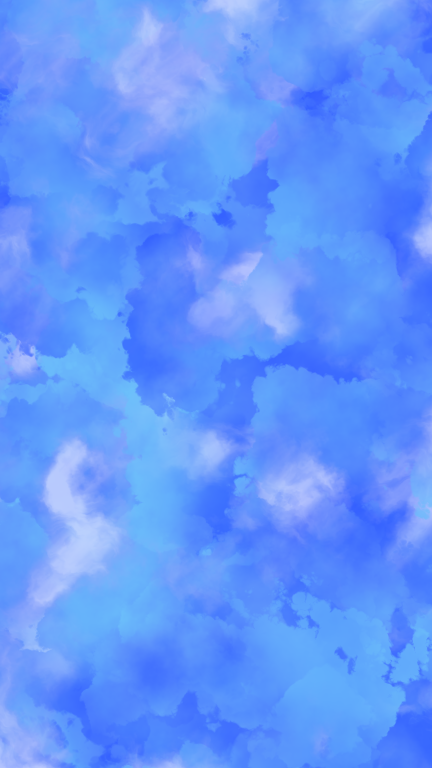
A Shadertoy shader for this texture:

```glsl
// Soft billowing clouds in layered blues, with lilac-white wisps between the banks.

const vec3 DEEP_BLUE = vec3(0.19, 0.36, 1.00);
const vec3 MID_BLUE  = vec3(0.36, 0.56, 0.985);
const vec3 SKY_BLUE  = vec3(0.42, 0.74, 0.98);
const vec3 LILAC     = vec3(0.58, 0.65, 0.98);
const vec3 PALE      = vec3(0.88, 0.90, 1.00);
const int LAYERS = 5;

float hash(vec2 p) {
    return fract(sin(dot(p, vec2(127.1, 311.7))) * 43758.5453);
}

float noise(vec2 p) {
    vec2 i = floor(p), f = fract(p);
    f = f * f * (3.0 - 2.0 * f);
    float low = mix(hash(i), hash(i + vec2(1.0, 0.0)), f.x);
    float high = mix(hash(i + vec2(0.0, 1.0)), hash(i + 1.0), f.x);
    return mix(low, high, f.y);
}

// Smooth fractal noise, centred near 0.5
float fbm(vec2 p) {
    float sum = 0.0, amp = 0.5;
    for (int i = 0; i < 6; i++) {
        sum += amp * noise(p);
        p = mat2(1.6, 1.2, -1.2, 1.6) * p + 7.3;
        amp *= 0.5;
    }
    return sum;
}

// Creased fractal noise: round lobes with sharp notches
float billow(vec2 p) {
    float sum = 0.0, amp = 0.5;
    for (int i = 0; i < 5; i++) {
        sum += amp * abs(2.0 * noise(p) - 1.0);
        p = mat2(1.6, 1.2, -1.2, 1.6) * p + 3.1;
        amp *= 0.55;
    }
    return sum;
}

vec3 blueRamp(float tone) {
    vec3 dark = mix(DEEP_BLUE, MID_BLUE, clamp(tone * 2.0, 0.0, 1.0));
    return mix(dark, SKY_BLUE, clamp(tone * 2.0 - 1.0, 0.0, 1.0));
}

// Cover of one puff: crisp along one side, melting away on the other
float puffCover(vec2 offset, float radius, float angle, float lobes) {
    float rim = radius - length(offset) + lobes;
    float side = dot(offset, vec2(cos(angle), sin(angle))) / radius;
    return smoothstep(0.0, 0.06, rim) * smoothstep(-0.75, 0.7, side);
}

// Paints one bank of scattered puffs over the colour below
vec3 paintBank(vec3 color, vec2 p, float seed, float opacity) {
    vec2 warp = vec2(fbm(p * 1.5 + seed), fbm(p * 1.5 + seed + 41.7)) - 0.5;
    float lobes = 0.5 * (billow(p * 3.2 + seed) - 0.4);
    float shade = 1.5 * (fbm(p * 2.2 - seed) - 0.5);
    vec2 q = p + 0.8 * warp;
    vec2 home = floor(q);
    for (int y = -1; y <= 1; y++) {
        for (int x = -1; x <= 1; x++) {
            vec2 cell = home + vec2(x, y);
            vec2 key = cell + seed;
            vec2 jitter = vec2(hash(key + 1.7), hash(key + 5.2)) - 0.5;
            float radius = mix(0.4, 0.75, hash(key + 9.4));
            float angle = 6.2832 * hash(key + 13.8);
            float cover = puffCover(q - cell - 0.5 - 0.6 * jitter, radius, angle, lobes);
            float tone = mix(0.02, 1.08, hash(key + 21.6)) + shade;
            color = mix(color, blueRamp(tone), cover * opacity);
        }
    }
    return color;
}

// Lays misty lilac patches with paler hearts over the colour below
vec3 paintWisps(vec3 color, vec2 p, float amount) {
    float mist = fbm(p + 0.7 * fbm(p * 2.0 + 11.0));
    color = mix(color, LILAC, amount * smoothstep(0.53, 0.68, mist));
    return mix(color, PALE, amount * smoothstep(0.62, 0.78, mist));
}

void mainImage(out vec4 fragColor, in vec2 fragCoord) {
    vec2 uv = fragCoord / iResolution.y;

    // Broad backdrop
    vec3 color = blueRamp(0.5 + 1.8 * (fbm(uv * 4.0 + 2.0) - 0.5));

    // Banks from back to front, wisps tucked behind the front ones
    for (int i = 0; i < LAYERS; i++) {
        float depth = float(i);
        float scale = 3.2 + 0.5 * depth;
        color = paintBank(color, uv * scale + depth * 5.3, depth * 19.0 + 3.0, 0.78);
        if (i >= 2) color = paintWisps(color, uv * 7.5 + depth * 13.7, 0.62);
    }

    // Thin mottled haze, then a lift in contrast about the middle blue
    float haze = fbm(uv * 9.0 + 31.0);
    color = mix(color, blueRamp(0.5 + 2.0 * (haze - 0.5)), 0.15);
    color = MID_BLUE + 1.12 * (color - MID_BLUE);
    fragColor = vec4(clamp(color, 0.0, 1.0), 1.0);
}
```
